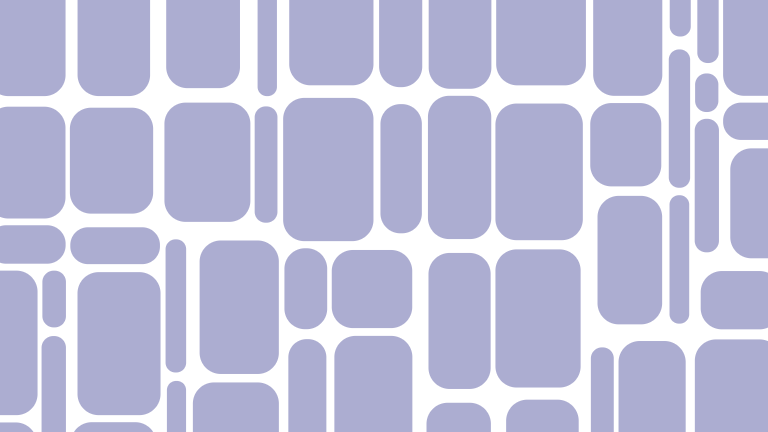
Give the GLSL for this pattern, as a Shadertoy shader.

```glsl
// Irregular paving of rounded lavender blocks separated by white joints.

#define TILE vec2(0.219, 0.35)        // full block with its joint, in canvas heights
#define MARGIN vec2(0.10, 0.12)       // overhang of the paving past the canvas
#define JOINT vec2(0.0045, 0.0075)    // smallest inset of a block side
#define JOINT_SPREAD 0.028            // extra inset of the loosest sides
#define CORNER_RADIUS 0.049
#define COARSE_LIMIT 2.3              // regions above this many tiles are halved
#define FINE_LIMIT 1.1                // regions above this are split in two
#define LEFTOVER 0.3                  // smallest part of a tile that is split off
#define BAR_HEIGHT 0.5                // low regions under this may stay wide
#define BAR_LENGTH 1.9
#define SEED 29u
#define BLOCK_COLOR vec3(0.675, 0.678, 0.820)

// Random value in 0..1 for a region and a purpose
float random(uint id, uint purpose) {
    uint h = id * 747796405u + purpose * 2891336453u + SEED * 277803737u;
    h = (h ^ (h >> 16)) * 2246822519u;
    h = (h ^ (h >> 13)) * 3266489917u;
    h ^= h >> 16;
    return float(h >> 8) / 16777216.0;
}

// Inset of two sides: mostly tight, sometimes loose, less so on small blocks
vec2 jointInset(uint id, uint purpose, vec2 tiles) {
    vec2 r = vec2(random(id, purpose), random(id, purpose + 1u));
    return JOINT + JOINT_SPREAD * r * r * r * min(tiles, 1.0);
}

// Narrows the box lo..hi to the block region around p; returns its id
uint findRegion(vec2 p, inout vec2 lo, inout vec2 hi) {
    uint id = 1u;
    for (int level = 0; level < 16; level++) {
        vec2 tiles = (hi - lo) / TILE;
        float longest = max(tiles.x, tiles.y);
        bool coarse = longest > COARSE_LIMIT;
        bool bar = tiles.y < BAR_HEIGHT && tiles.x < BAR_LENGTH && random(id, 8u) < 0.6;
        if (bar || longest < FINE_LIMIT) break;

        // Columns come first; small regions are cut either way while both are long
        bool cutX = coarse ? tiles.x > COARSE_LIMIT : tiles.x > tiles.y;
        if (!coarse && min(tiles.x, tiles.y) > FINE_LIMIT) cutX = random(id, 1u) < 0.65;
        vec2 axis = cutX ? vec2(1.0, 0.0) : vec2(0.0, 1.0);

        // Halve large regions roughly; split up to one full tile off small ones
        float start = dot(lo, axis), end = dot(hi, axis), tile = dot(TILE, axis);
        float piece = min(tile, end - start - LEFTOVER * tile);
        float cut = random(id, 2u) < 0.5 ? start + piece : end - piece;
        if (coarse) cut = mix(start, end, mix(0.4, 0.6, random(id, 3u)));

        bool upper = dot(p, axis) > cut;
        if (upper) lo = mix(lo, vec2(cut), axis);
        else hi = mix(hi, vec2(cut), axis);
        id = id * 2u + (upper ? 1u : 0u);
    }
    return id;
}

float roundedBox(vec2 p, vec2 halfSize, float radius) {
    vec2 q = abs(p) - halfSize + radius;
    return length(max(q, 0.0)) + min(max(q.x, q.y), 0.0) - radius;
}

void mainImage(out vec4 fragColor, in vec2 fragCoord) {
    vec2 p = fragCoord / iResolution.y;
    float pixel = 1.0 / iResolution.y;

    // Region of the paving, then uneven insets for the joints
    vec2 lo = -MARGIN;
    vec2 hi = vec2(iResolution.x / iResolution.y, 1.0) + MARGIN;
    uint id = findRegion(p, lo, hi);
    vec2 tiles = (hi - lo) / TILE;
    lo += jointInset(id, 4u, tiles);
    hi -= jointInset(id, 6u, tiles);

    // Rounded block, with nearly round ends on narrow ones
    vec2 halfSize = 0.5 * (hi - lo);
    float radius = min(CORNER_RADIUS, 0.96 * min(halfSize.x, halfSize.y));
    float d = roundedBox(p - 0.5 * (lo + hi), halfSize, radius);

    float coverage = clamp(0.5 - d / pixel, 0.0, 1.0);
    fragColor = vec4(mix(vec3(1.0), BLOCK_COLOR, coverage), 1.0);
}
```
